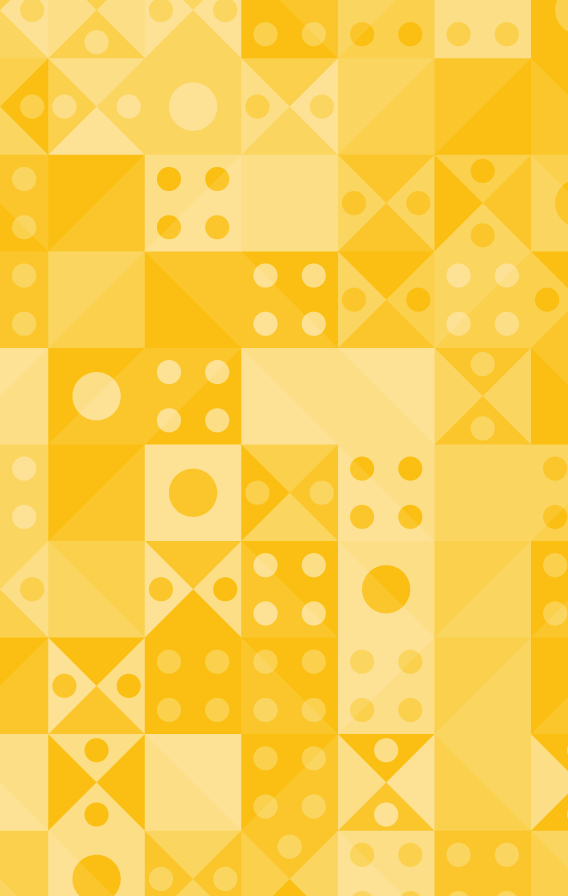
Give the GLSL for this pattern, as a WebGL 1 fragment shader.

```glsl
precision highp float;

uniform vec2 u_resolution;

// Grid: tiles per canvas height, and where the lower left corner falls
const float TILES_DOWN = 9.281;
const vec2 GRID_OFFSET = vec2(0.5, 0.323);

// Palette
const vec3 PALE = vec3(0.99, 0.87, 0.53);
const vec3 MID = vec3(0.98, 0.815, 0.30);
const vec3 DEEP = vec3(0.98, 0.75, 0.07);
const float SHEEN = 0.11;

// Motif sizes, in tiles
const float BIG_RADIUS = 0.25;
const float SMALL_RADIUS = 0.125;
const float FOUR_SPACING = 0.25;
const float BOW_SPACING = 0.333;

// Cumulative shares of the motifs; bow ties take the rest
const float PLAIN_UP_TO = 0.31;
const float BIG_UP_TO = 0.47;
const float FOUR_UP_TO = 0.81;
const float FLAT_SHARE = 0.14;

const float SEED = 41.0;
const int SAMPLES = 4;

float hash(vec2 cell, float channel) {
    vec3 q = fract(vec3(cell.xyx + SEED + channel * 17.37) * vec3(0.1031, 0.1030, 0.0973));
    q += dot(q, q.yzx + 33.33);
    return fract((q.x + q.y) * q.z);
}

vec3 palette(float index) {
    float i = mod(index, 3.0);
    return i < 0.5 ? PALE : (i < 1.5 ? MID : DEEP);
}

float disc(vec2 p, float radius) {
    return 1.0 - step(radius, length(p));
}

// Two facing triangles, each holding a dot of the ground colour
float bowTie(vec2 p, float turn) {
    vec2 q = abs(turn < 0.5 ? p : p.yx);
    float triangles = step(q.y, q.x);
    return triangles - disc(q - vec2(BOW_SPACING, 0.0), SMALL_RADIUS);
}

// Ink coverage of the motif chosen for a cell
float motif(vec2 p, vec2 cell) {
    float kind = hash(cell, 1.0);
    if (kind < PLAIN_UP_TO) return 0.0;
    if (kind < BIG_UP_TO) return disc(p, BIG_RADIUS);
    if (kind < FOUR_UP_TO) return disc(abs(p) - FOUR_SPACING, SMALL_RADIUS);
    return bowTie(p, hash(cell, 2.0));
}

// Lighter half on one side of a diagonal, or an even tile
float sheen(vec2 p, vec2 cell) {
    float side = hash(cell, 3.0) < 0.5 ? -1.0 : 1.0;
    float slope = hash(cell, 4.0) < 0.5 ? -1.0 : 1.0;
    float even = hash(cell, 5.0);
    if (even < FLAT_SHARE) return step(0.5 * FLAT_SHARE, even);
    return step(0.0, side * (p.y + slope * p.x));
}

vec3 tileColor(vec2 gridPoint) {
    vec2 cell = floor(gridPoint);
    vec2 p = fract(gridPoint) - 0.5;
    float groundIndex = floor(3.0 * hash(cell, 6.0));
    float inkIndex = groundIndex + 1.0 + floor(2.0 * hash(cell, 7.0));
    vec3 color = mix(palette(groundIndex), palette(inkIndex), motif(p, cell));
    return mix(color, vec3(1.0), SHEEN * sheen(p, cell));
}

void main() {
    // Average a grid of samples inside each pixel to smooth every edge
    vec3 sum = vec3(0.0);
    for (int i = 0; i < SAMPLES; i++) {
        for (int j = 0; j < SAMPLES; j++) {
            vec2 jitter = (vec2(float(i), float(j)) + 0.5) / float(SAMPLES) - 0.5;
            vec2 uv = (gl_FragCoord.xy + jitter) / u_resolution.y;
            sum += tileColor(uv * TILES_DOWN + GRID_OFFSET);
        }
    }
    gl_FragColor = vec4(sum / float(SAMPLES * SAMPLES), 1.0);
}
```
